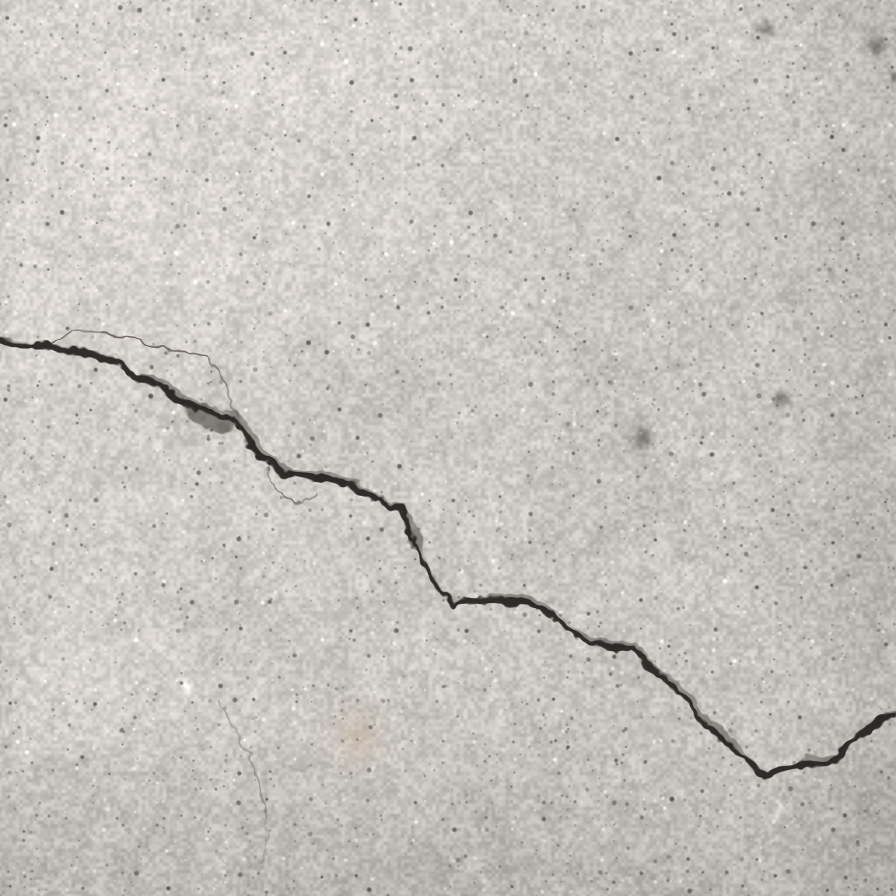
This texture is drawn by a WebGL 2 fragment shader. Its source:

```glsl
#version 300 es
precision highp float;
// Weathered concrete slab split by a jagged dark crack, with hairlines, pits and grain.
uniform vec2 u_resolution;
out vec4 fragColor;

const vec3 CONCRETE_TINT = vec3(1.0, 0.98, 0.955);
const vec3 CRACK_COLOR = vec3(0.15, 0.145, 0.135);
const vec3 WALL_COLOR = vec3(0.45, 0.44, 0.42);
const vec3 HAIRLINE_COLOR = vec3(0.36, 0.34, 0.32);
const vec3 STAIN_COLOR = vec3(0.78, 0.69, 0.60);
const float BASE_LIGHT = 0.785;
const float GRAIN = 0.13;
const float CRACK_HALF_WIDTH = 0.0036;
const float HAIRLINE_HALF_WIDTH = 0.0007;

const int CRACK_COUNT = 23;
const vec2 CRACK[CRACK_COUNT] = vec2[](
  vec2(0.0, 0.620), vec2(0.052, 0.613), vec2(0.115, 0.603), vec2(0.169, 0.573),
  vec2(0.211, 0.544), vec2(0.260, 0.533), vec2(0.289, 0.492), vec2(0.319, 0.471),
  vec2(0.388, 0.460), vec2(0.449, 0.431), vec2(0.462, 0.388), vec2(0.505, 0.323),
  vec2(0.534, 0.332), vec2(0.592, 0.326), vec2(0.664, 0.281), vec2(0.703, 0.277),
  vec2(0.755, 0.232), vec2(0.807, 0.173), vec2(0.853, 0.134), vec2(0.898, 0.150),
  vec2(0.931, 0.151), vec2(0.970, 0.186), vec2(1.0, 0.206));

// Hairlines: x, y and the strength of the stroke arriving here (0 starts a new line).
const int HAIR_COUNT = 16;
const vec3 HAIR[HAIR_COUNT] = vec3[](
  vec3(0.055, 0.615, 0.0), vec3(0.080, 0.630, 0.8), vec3(0.111, 0.628, 0.6),
  vec3(0.150, 0.623, 0.9), vec3(0.182, 0.609, 0.9), vec3(0.228, 0.601, 0.8),
  vec3(0.254, 0.570, 0.6), vec3(0.266, 0.535, 0.5),
  vec3(0.298, 0.478, 0.0), vec3(0.306, 0.456, 0.5), vec3(0.332, 0.438, 0.7),
  vec3(0.352, 0.452, 0.5),
  vec3(0.245, 0.219, 0.0), vec3(0.280, 0.154, 0.35), vec3(0.297, 0.088, 0.4),
  vec3(0.293, 0.036, 0.25));

const vec3 SMUDGES[5] = vec3[](  // x, y, radius
  vec3(0.855, 0.967, 0.009), vec3(0.978, 0.950, 0.011), vec3(0.875, 0.555, 0.010),
  vec3(0.715, 0.511, 0.012), vec3(0.998, 0.912, 0.007));

float hash(vec2 p) {
  vec3 q = fract(vec3(p.xyx) * 0.1031);
  q += dot(q, q.yzx + 33.33);
  return fract((q.x + q.y) * q.z);
}

float noise(vec2 p) {
  vec2 i = floor(p), f = fract(p);
  f = f * f * (3.0 - 2.0 * f);
  return mix(mix(hash(i), hash(i + vec2(1, 0)), f.x),
             mix(hash(i + vec2(0, 1)), hash(i + vec2(1, 1)), f.x), f.y);
}

float segmentDistance(vec2 p, vec2 a, vec2 b) {
  vec2 ab = b - a;
  return length(p - a - ab * clamp(dot(p - a, ab) / dot(ab, ab), 0.0, 1.0));
}

float crackDistance(vec2 p) {
  float d = 1.0;
  for (int i = 1; i < CRACK_COUNT; i++) d = min(d, segmentDistance(p, CRACK[i - 1], CRACK[i]));
  return d;
}

float blob(vec2 p, vec2 center, vec2 size) {
  vec2 q = (p - center) / size;
  return exp(-dot(q, q));
}

// One jittered dot per grid cell, kept with the given chance.
float specks(vec2 p, float cells, float chance, float radius, float soft) {
  vec2 id = floor(p * cells);
  vec2 center = 0.25 + 0.5 * vec2(hash(id + 7.3), hash(id + 51.7));
  float size = radius * (0.5 + hash(id + 23.1));
  float d = length(fract(p * cells) - center) / cells;
  float weight = 0.35 + 0.65 * hash(id + 91.9);
  return step(hash(id), chance) * weight * (1.0 - smoothstep(size - soft, size + soft, d));
}

void main() {
  vec2 p = gl_FragCoord.xy / u_resolution;
  float pixel = 1.0 / min(u_resolution.x, u_resolution.y);
  float soft = max(pixel, 0.0013);

  // Broad light: bright upper left, dim right and lower edges
  float light = BASE_LIGHT + 0.065 * blob(p, vec2(0.08, 0.88), vec2(0.42, 0.38))
    + 0.03 * blob(p, vec2(0.65, 0.98), vec2(0.35, 0.2))
    + 0.025 * blob(p, vec2(0.05, 0.35), vec2(0.3, 0.25));
  light -= 0.05 * smoothstep(0.8, 1.0, p.x) + 0.06 * smoothstep(0.22, 0.0, p.y)
    + 0.025 * smoothstep(0.03, 0.0, p.x);

  // Mottling, slanted trowel streaks and fine grain
  light += 0.035 * (noise(p * 9.0) - 0.5) + 0.04 * (noise(p * 34.0) - 0.5);
  vec2 streak = vec2(p.x - 0.25 * p.y, p.y);
  light += 0.035 * (noise(streak * vec2(90.0, 5.0)) - 0.5) * smoothstep(0.6, 0.1, p.x);
  light += GRAIN * (noise(p * 256.0) - 0.5) + 0.07 * (noise(p * 125.0 + 40.0) - 0.5);
  vec3 color = CONCRETE_TINT * light;

  // Stain, smudges, pits and pale chips
  color = mix(color, STAIN_COLOR, 0.4 * blob(p, vec2(0.4, 0.178), vec2(0.022, 0.028)));
  vec2 rough = p + 0.008 * (vec2(noise(p * 130.0), noise(p * 130.0 + 60.0)) - 0.5);
  for (int i = 0; i < 5; i++)
    color *= 1.0 - 0.35 * blob(rough, SMUDGES[i].xy, vec2(SMUDGES[i].z));
  color *= 1.0 - 0.5 * specks(p, 62.0, 0.17, 0.0018, soft);
  color *= 1.0 - 0.35 * specks(p + 0.37, 115.0, 0.10, 0.0012, soft);
  color += 0.16 * specks(p + 0.71, 90.0, 0.10, 0.0016, soft);
  float chips = blob(rough, vec2(0.208, 0.232), vec2(0.005, 0.009))
    + blob(rough, vec2(0.868, 0.097), vec2(0.004, 0.010));
  color += 0.16 * chips;

  // Hairline cracks
  vec2 jag = vec2(noise(p * 60.0), noise(p * 60.0 + 19.0)) - 0.5;
  vec2 fineJag = vec2(noise(p * 170.0 + 5.0), noise(p * 170.0 + 83.0)) - 0.5;
  vec2 bent = p + 0.008 * jag + 0.004 * fineJag;
  float hair = 0.0;
  for (int i = 1; i < HAIR_COUNT; i++) {
    float d = segmentDistance(bent, HAIR[i - 1].xy, HAIR[i].xy);
    hair = max(hair, HAIR[i].z * (1.0 - smoothstep(0.0, HAIRLINE_HALF_WIDTH + soft, d)));
  }
  color = mix(color, HAIRLINE_COLOR, hair);

  // Main crack: broken grey wall on the upper side, then the dark gap
  float wallWidth = 0.0055 * smoothstep(0.25, 0.75, noise(p * 22.0 + 3.0));
  float wall = 1.0 - smoothstep(-soft, soft, crackDistance(bent - vec2(0.002, 0.004)) - wallWidth);
  vec2 c = bent - vec2(0.235, 0.534);
  c = vec2(c.x * 0.96 - c.y * 0.28, c.x * 0.28 + c.y * 0.96) / vec2(0.031, 0.012);
  float chip = 1.0 - smoothstep(0.85, 1.1, length(c));
  color = mix(color, WALL_COLOR * (0.85 + 0.3 * noise(p * 150.0)), max(0.7 * wall, 0.9 * chip));
  float gapWidth = CRACK_HALF_WIDTH * (0.55 + 0.8 * noise(p * 38.0 + 11.0));
  gapWidth *= 1.0 - 0.4 * blob(p, vec2(0.462, 0.40), vec2(0.03));
  float gap = 1.0 - smoothstep(-soft, soft, crackDistance(bent) - gapWidth);
  gap *= 1.0 - 0.6 * chip * smoothstep(0.3, -0.2, c.y);
  color = mix(color, CRACK_COLOR, 0.95 * gap);

  fragColor = vec4(clamp(color, 0.0, 1.0), 1.0);
}
```
